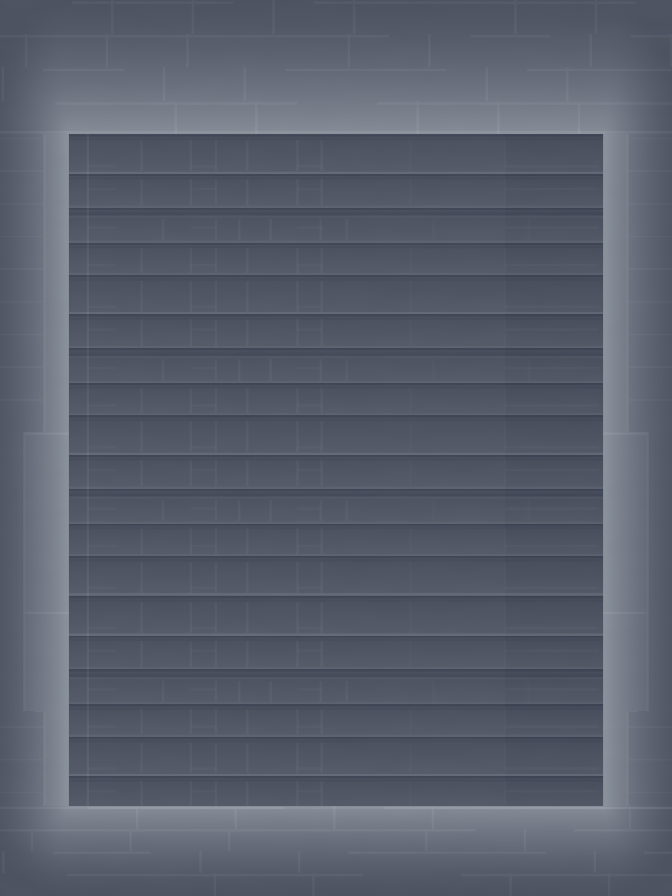
This background is drawn by a Shadertoy shader. Its source:

```glsl
#define SHADOW vec3(0.285, 0.305, 0.365)
#define HIGHLIGHT vec3(0.55, 0.58, 0.62)
#define ASPECT 0.75
#define PANEL_SIDE 0.0768
#define PANEL_TOP 0.1497
#define PANEL_BOTTOM 0.8997
#define SLAT_PERIOD 0.1568
#define SLAT_START 0.194
#define LINE_WIDTH 0.0008
#define SEAM_LIGHT 0.10
#define GLOW_POWER 1.5
#define GRAIN 0.018

const float slatEdges[5] = float[5](0.0, 0.241, 0.49, 0.72, 1.0);
const float longSeams[8] = float[8](0.158, 0.213, 0.241, 0.276, 0.332, 0.359, 0.458, 0.564);
const float shortSeams[8] = float[8](0.182, 0.241, 0.267, 0.302, 0.358, 0.387, 0.484, 0.590);

float hash(vec2 p) {
    return fract(sin(dot(p, vec2(127.1, 311.7))) * 4375.85);
}

float gradientDot(vec2 cell, vec2 offset) {
    float angle = 6.2832 * hash(cell);
    return dot(vec2(cos(angle), sin(angle)), offset);
}

float gradientNoise(vec2 p) {
    vec2 i = floor(p), f = fract(p), u = f * f * (3.0 - 2.0 * f);
    vec2 e = vec2(1, 0);
    return mix(mix(gradientDot(i, f), gradientDot(i + e.xy, f - e.xy), u.x),
               mix(gradientDot(i + e.yx, f - e.yx), gradientDot(i + 1.0, f - 1.0), u.x), u.y);
}

float softness() { return 1.0 / iResolution.y; }

float line(float d) {
    return 1.0 - smoothstep(LINE_WIDTH, LINE_WIDTH + softness(), abs(d));
}

float band(float v, float lo, float hi) {
    float s = 0.5 * softness();
    return smoothstep(lo - s, lo + s, v) * (1.0 - smoothstep(hi - s, hi + s, v));
}

// Staggered block joints, some of them left out
float masonry(vec2 p, vec2 size) {
    float course = floor(p.y / size.y);
    float x = p.x / size.x + hash(vec2(course, 3.0));
    vec2 cell = vec2(floor(x), course);
    float upright = line((fract(x) - 0.5) * size.x) * step(0.3, hash(cell));
    float level = line((fract(p.y / size.y) - 0.08) * size.y) * step(0.35, hash(cell + 17.0));
    return max(upright, level);
}

// Horizontal slats; p.y runs downward
float slatShade(vec2 p) {
    float y = p.y - 0.0449 * step(0.664, p.y) - SLAT_START;
    float phase = fract(y / SLAT_PERIOD);
    int row = 0;
    for (int i = 1; i < 4; i++) row += int(step(slatEdges[i], phase));
    float height = (slatEdges[row + 1] - slatEdges[row]) * SLAT_PERIOD;
    float depth = (phase - slatEdges[row]) * SLAT_PERIOD;
    float t = depth / height;
    bool shortBlocks = row == 1;

    float shade = mix(0.03, 0.21, t) - 0.045 * step(0.564, p.x);
    shade -= 0.13 * line(depth - 0.001) + 0.05 * line(depth - 0.005);
    shade += (row == 3 ? 0.20 : 0.09) * line(height - depth - 0.001);
    if (shortBlocks) shade += 0.07 * line(depth - 0.0098) - 0.10 * line(depth - 0.0075);

    // Upright seams, with rungs bridging alternate gaps
    float span = band(t, shortBlocks ? 0.32 : 0.15, 0.93);
    for (int i = 0; i < 8; i++) {
        float seam = shortBlocks ? shortSeams[i] : longSeams[i];
        float fade = i < 6 ? 0.085 : 0.035;
        shade += fade * span * line(p.x - seam);
    }
    float rungY = (0.45 + 0.12 * float(row)) * height;
    float rungs = band(p.x, 0.213, 0.241) + band(p.x, 0.332, 0.359)
                + band(p.x, 0.098, 0.130) + band(p.x, 0.564, 0.668);
    shade += 0.055 * min(rungs, 1.0) * line(depth - rungY);
    return shade + 0.13 * line(p.x - 0.098);
}

// Stone border, brightest beside the panel
float frameShade(vec2 p, float side) {
    float top = max(PANEL_TOP - p.y, 0.0) / PANEL_TOP;
    float bottom = max(p.y - PANEL_BOTTOM, 0.0) / (1.0 - PANEL_BOTTOM);
    float across = max(PANEL_SIDE - side, 0.0) / PANEL_SIDE;
    float away = min(length(vec2(0.85 * across, top + bottom)), 1.0);
    float shade = 0.08 + 0.82 * pow(1.0 - away, GLOW_POWER);

    // Side columns widen through their lower middle
    float wide = band(p.y, 0.482, 0.794);
    float columnEdge = mix(0.0495, 0.027, wide);
    float sides = band(p.y, PANEL_TOP, PANEL_BOTTOM);
    shade += 0.08 * sides * smoothstep(columnEdge - 0.001, columnEdge + 0.001, side);
    float joints = line(side - columnEdge);
    float pitch = mix(0.0365, 0.2, wide);
    float level = line((fract((p.y - 0.482) / pitch) - 0.01) * pitch);
    float outer = mix(1.0 - step(columnEdge, side), step(columnEdge, side), wide);
    joints = max(joints, level * outer * mix(0.65, 1.0, wide));

    // Block courses above and below
    float upper = masonry(p, vec2(0.09, 0.0375));
    float lower = masonry(p - vec2(0.0, PANEL_BOTTOM), vec2(0.11, 0.025));
    float courses = mix(upper, lower, step(0.5, p.y));
    shade += SEAM_LIGHT * mix(courses, joints, sides);
    shade += 0.12 * (line(p.y - PANEL_TOP + 0.002) + line(p.y - PANEL_BOTTOM - 0.002));
    return shade;
}

void mainImage(out vec4 fragColor, in vec2 fragCoord) {
    vec2 uv = fragCoord / iResolution.xy;
    vec2 p = vec2(uv.x * ASPECT, 1.0 - uv.y);
    float side = min(p.x, ASPECT - p.x);

    float panel = band(p.y, PANEL_TOP, PANEL_BOTTOM) * band(side, PANEL_SIDE, 1.0);
    float shade = mix(frameShade(p, side), slatShade(p), panel);
    shade += GRAIN * gradientNoise(p * vec2(24.0, 60.0));
    fragColor = vec4(mix(SHADOW, HIGHLIGHT, shade), 1.0);
}
```
